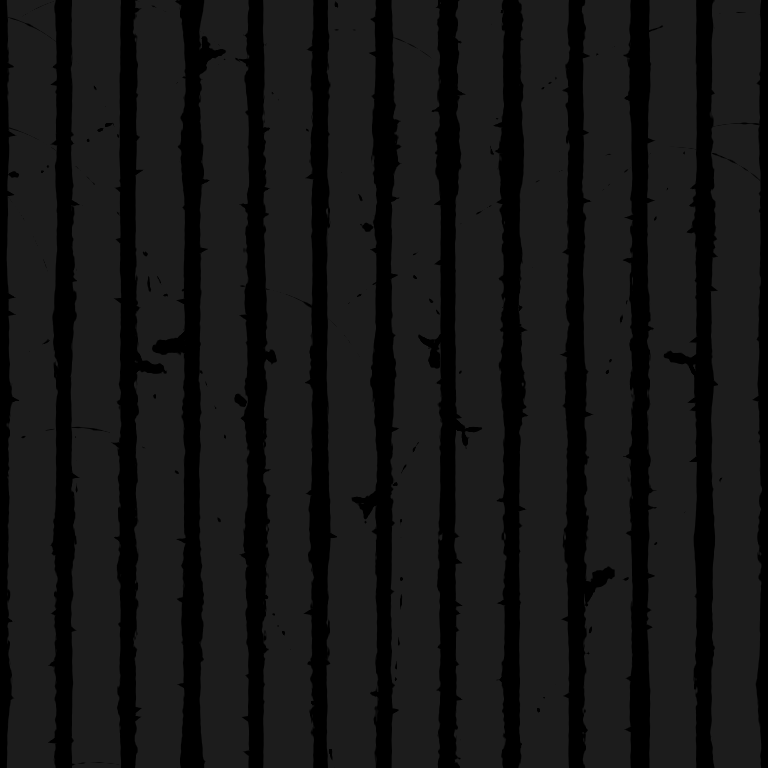
A WebGL 2 fragment shader for this pattern:

```glsl
#version 300 es
precision highp float;
// Twelve worn black vertical stripes with ragged edges, chips and cracks on charcoal.
#define STRIPES 12.0
#define HALF_WIDTH 0.102
#define BULGE 0.07
#define RAGGED 0.025
#define FLAKING 0.085
#define SPIKE 0.12
#define BLOTS 12
#define CRACKS 7
#define SEED 3.0
#define GROUND vec3(0.11)
#define INK vec3(0.0)

uniform vec2 u_resolution;
out vec4 fragColor;

float hash(vec2 p) {
    vec3 q = fract(p.xyx * vec3(0.1031, 0.1030, 0.0973) + SEED * 0.137);
    q += dot(q, q.yzx + 33.33);
    return fract((q.x + q.y) * q.z);
}

// Value noise along y with n cells, wrapping at 1
float edgeNoise(float y, float n, float seed) {
    float cell = floor(y * n);
    float t = fract(y * n);
    float a = hash(vec2(mod(cell, n), seed));
    float b = hash(vec2(mod(cell + 1.0, n), seed));
    return mix(a, b, t * t * (3.0 - 2.0 * t));
}

// Value noise over the canvas with n cells, wrapping at 1
float wrapNoise(vec2 p, vec2 n) {
    vec2 cell = mod(floor(p * n), n);
    vec2 next = mod(cell + 1.0, n);
    vec2 t = fract(p * n);
    t = t * t * (3.0 - 2.0 * t);
    float low = mix(hash(cell), hash(vec2(next.x, cell.y)), t.x);
    float high = mix(hash(vec2(cell.x, next.y)), hash(next), t.x);
    return mix(low, high, t.y);
}

// Shortest offset on the repeating canvas
vec2 wrapOffset(vec2 p, vec2 center) {
    return fract(p - center + 0.5) - 0.5;
}

mat2 rotation(float a) {
    return mat2(cos(a), sin(a), -sin(a), cos(a));
}

// Signed depth inside the nearest stripe, in canvas units
float stripeField(vec2 p) {
    float column = floor(p.x * STRIPES + 0.5);
    float offset = p.x * STRIPES - column;
    float id = mod(column, STRIPES) * 7.0 + 11.0;
    float side = id + (offset < 0.0 ? 131.0 : 257.0);

    // Slow swelling is shared; fine tearing differs on each side
    float wear = smoothstep(0.25, 0.85, edgeNoise(p.y, 11.0, side + 3.0));
    float width = HALF_WIDTH + BULGE * pow(edgeNoise(p.y, 10.0, id), 4.0);
    width += 0.02 * edgeNoise(p.y, 26.0, side);
    width += RAGGED * (0.3 + wear) * edgeNoise(p.y, 110.0, side + 1.0);
    float flakes = wrapNoise(p, vec2(240.0, 80.0)) * 0.65
                 + wrapNoise(p, vec2(420.0, 190.0)) * 0.35;
    width += FLAKING * (0.15 + wear) * (flakes - 0.46);

    // Sparse slanted splinters
    float slot = fract(p.y + (hash(vec2(id, 5.0)) - 0.5) * 0.06 * abs(offset)) * 90.0;
    float chance = hash(vec2(floor(slot), side + 2.0));
    float tip = max(0.0, 1.0 - abs(fract(slot) - 0.5) * 3.0);
    width += SPIKE * smoothstep(0.88, 1.0, chance) * tip;
    return (width - abs(offset)) / STRIPES;
}

// Torn blots beside the stripes, some drawn out into points
float blotField(vec2 p) {
    float field = -1.0;
    float grain = wrapNoise(p, vec2(110.0)) + 0.6 * wrapNoise(p, vec2(260.0)) - 0.8;
    for (int i = 0; i < BLOTS; i++) {
        float id = float(i) + 400.0;
        float size = hash(vec2(id, 1.0));
        float side = hash(vec2(id, 2.0)) < 0.5 ? -0.23 : 0.23;
        float column = floor(hash(vec2(id, 3.0)) * STRIPES);
        vec2 center = vec2((column + side) / STRIPES, hash(vec2(id, 4.0)));
        vec2 q = rotation(6.283 * hash(vec2(id, 5.0))) * wrapOffset(p, center);
        float angle = atan(q.y, q.x + 0.00001);
        float points = pow(abs(sin(angle * 1.5 + 0.6 * sin(angle))), 7.0);
        float radius = mix(0.004, 0.013, size * size);
        radius += 0.02 * points * step(0.6, size);
        field = max(field, radius + 0.011 * grain - length(q * vec2(1.0, 1.35)));
    }
    return field;
}

// Thin, broken, gently bowed cracks
float crackField(vec2 p) {
    float field = -1.0;
    float gaps = wrapNoise(p, vec2(130.0));
    for (int i = 0; i < CRACKS; i++) {
        float id = float(i) + 700.0;
        vec2 center = vec2(hash(vec2(id, 1.0)), hash(vec2(id, 2.0)));
        vec2 q = rotation(hash(vec2(id, 3.0)) - 0.3) * wrapOffset(p, center);
        float reach = mix(0.025, 0.06, hash(vec2(id, 4.0)));
        float taper = 1.0 - abs(q.x) / reach;
        float thickness = 0.0026 * min(taper, 0.7) * (gaps * 1.5 - 0.35);
        field = max(field, thickness - abs(q.y + 3.0 * q.x * q.x));
    }
    return field;
}

void main() {
    vec2 p = gl_FragCoord.xy / u_resolution;
    float field = max(stripeField(p), max(blotField(p), crackField(p)));
    float pixel = 1.0 / min(u_resolution.x, u_resolution.y);
    float soft = clamp(fwidth(field), pixel, 2.5 * pixel);
    float ink = clamp(0.5 + field / soft, 0.0, 1.0);
    fragColor = vec4(mix(GROUND, INK, ink), 1.0);
}
```
